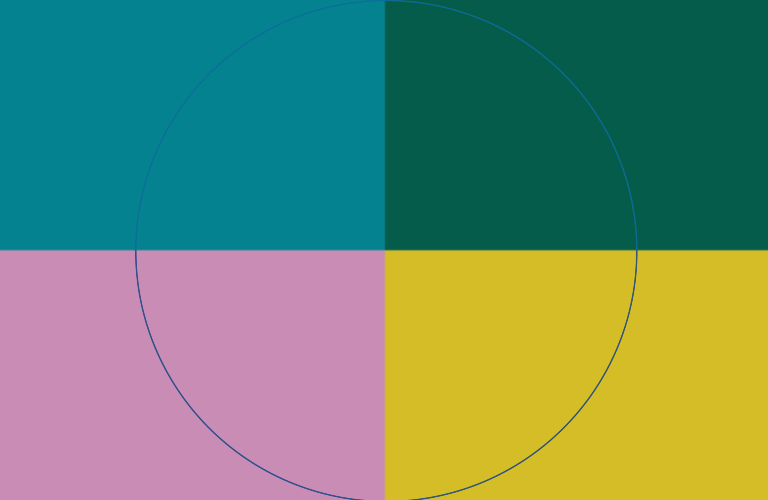
A Shadertoy shader for this background:

```glsl
#define TEAL vec3(0.02, 0.51, 0.56)
#define GREEN vec3(0.02, 0.36, 0.29)
#define PINK vec3(0.79, 0.55, 0.71)
#define YELLOW vec3(0.83, 0.74, 0.15)
#define RING_UPPER vec3(0.05, 0.42, 0.61)
#define RING_LOWER vec3(0.09, 0.27, 0.52)
#define SEAM vec2(0.5013, 0.4995)
#define SEAM_SOFTNESS 0.0028
#define RING_CENTER vec2(0.503, 0.498)
#define RING_RADIUS 0.501
#define RING_HALF_WIDTH 0.0015
#define RING_OPACITY 0.85

// Four flat panels meeting at the seam
vec3 panels(vec2 side) {
    vec3 lower = mix(PINK, YELLOW, side.x);
    vec3 upper = mix(TEAL, GREEN, side.x);
    return mix(lower, upper, side.y);
}

// Antialiased coverage of a thin circle outline
float ringCoverage(vec2 p, vec2 center, float pixel) {
    float d = abs(length(p - center) - RING_RADIUS) - RING_HALF_WIDTH;
    return 1.0 - smoothstep(-0.5 * pixel, 0.5 * pixel, d);
}

void mainImage(out vec4 fragColor, in vec2 fragCoord) {
    // Canvas height is one unit
    float pixel = 1.0 / iResolution.y;
    vec2 p = fragCoord * pixel;
    vec2 aspect = vec2(iResolution.x * pixel, 1.0);

    // Slightly softened panel edges
    float softness = max(SEAM_SOFTNESS, 0.5 * pixel);
    vec2 side = smoothstep(-softness, softness, p - SEAM * aspect);
    vec3 color = panels(side);

    // Outline is lighter above the seam; its foot dips below the canvas
    vec3 ringColor = mix(RING_LOWER, RING_UPPER, side.y);
    float coverage = ringCoverage(p, RING_CENTER * aspect, pixel);
    color = mix(color, ringColor, RING_OPACITY * coverage);

    fragColor = vec4(color, 1.0);
}
```
